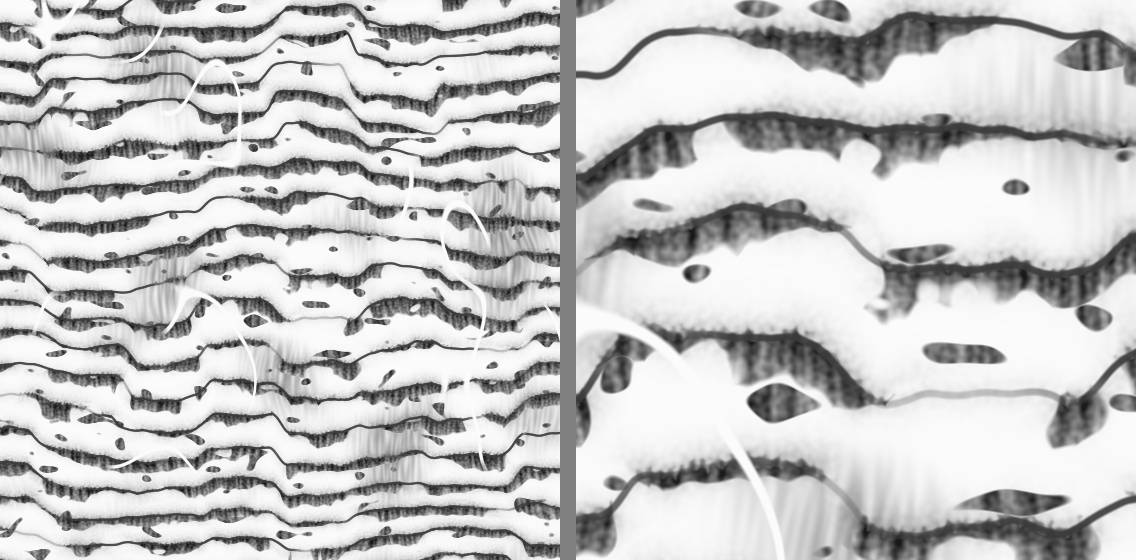
Left: the whole. Right: its middle third, enlarged.
A WebGL 1 fragment shader for this texture:

```glsl
#ifdef GL_FRAGMENT_PRECISION_HIGH
precision highp float;
#else
precision mediump float;
#endif
// Ragged, wandering horizontal bands of dark hatched ink on white, joined by thin stepped lines.

uniform vec2 u_resolution;

#define ROWS 17.0         // bands down the canvas
#define STEP_COLUMNS 7.0  // vertical jogs across the canvas
#define STEP_HEIGHT 1.0   // size of a jog, in rows
#define BAND_DEPTH 0.34   // mean ink depth, in rows
#define DEPTH_VARIATION 1.15
#define RAGGEDNESS 0.17
#define LINE_HALF 0.0021
#define HALO_REACH 0.007
#define HATCH_FREQ vec2(150.0, 20.0)
#define PAPER 0.985
#define INK 0.23
#define WASH 0.47

float hash(vec2 p) {
  return fract(sin(dot(p, vec2(127.1, 311.7))) * 43758.547);
}

float cornerSlope(vec2 cell, vec2 offset) {
  float angle = 6.2832 * hash(cell);
  return dot(vec2(cos(angle), sin(angle)), offset);
}

// Gradient noise, about -0.7 to 0.7
float gnoise(vec2 p) {
  vec2 i = floor(p), f = fract(p);
  vec2 u = f * f * f * (f * (f * 6.0 - 15.0) + 10.0);
  vec2 e = vec2(1.0, 0.0);
  return mix(mix(cornerSlope(i, f), cornerSlope(i + e, f - e), u.x),
             mix(cornerSlope(i + e.yx, f - e.yx), cornerSlope(i + e.xx, f - e.xx), u.x), u.y);
}

// Level plateaus with quick transitions across x
float jogs(vec2 p) {
  vec2 q = p * vec2(STEP_COLUMNS, 6.0);
  q.x += 0.35 * gnoise(p * vec2(2.0, 4.0) + 17.0);
  vec2 i = floor(q), f = fract(q);
  f = vec2(smoothstep(0.36, 0.64, f.x), smoothstep(0.0, 1.0, f.y));
  vec2 e = vec2(1.0, 0.0);
  return mix(mix(hash(i), hash(i + e), f.x),
             mix(hash(i + e.yx), hash(i + e.xx), f.x), f.y) - 0.5;
}

// Row coordinate: each unit is one band
float rowPhase(vec2 p) {
  return p.y * ROWS + STEP_HEIGHT * jogs(p)
       + 0.8 * gnoise(p * vec2(3.0, 2.5))
       + 0.24 * gnoise(p * vec2(11.0, 8.0) + 5.0)
       + 0.09 * gnoise(p * vec2(36.0, 22.0) + 9.0);
}

void main() {
  vec2 p = gl_FragCoord.xy / u_resolution.y;

  // Position below the band's guide line, in rows and in canvas units
  float phase = rowPhase(p);
  vec2 h = vec2(0.001, 0.0);
  vec2 grad = vec2(rowPhase(p + h) - phase, rowPhase(p + h.yx) - phase) / h.x;
  float below = 0.5 - fract(phase);
  float lineDist = abs(below) / max(length(grad), 4.0);
  float slope = abs(grad.x) / max(abs(grad.y), 4.0);

  // Hatch and grain
  vec2 bent = p + vec2(0.02 * gnoise(p * 8.0 + 3.0), 0.0);
  float hatch = gnoise(bent * HATCH_FREQ);
  float grain = gnoise(p * 210.0);

  // Band: soft upper side, scalloped lower side, thinner on the jogs
  float depth = BAND_DEPTH + DEPTH_VARIATION * gnoise(p * vec2(9.0, ROWS * 0.9) + 21.0);
  depth = min(depth - 0.2 * min(slope, 2.0), 0.39);
  depth += RAGGEDNESS * (gnoise(p * vec2(36.0, 20.0) + 41.0) + 0.4 * gnoise(p * vec2(75.0, 40.0)));
  float edge = depth - below;
  float band = smoothstep(0.0, 0.07, edge) * smoothstep(-0.07, 0.03, below + 0.09 * grain);

  // Detached islands and holes
  float spots = gnoise(p * vec2(21.0, 34.0) + 61.0);
  band *= smoothstep(-0.46, -0.39, spots);
  float island = smoothstep(0.35, 0.41, spots);
  float cover = max(band, island);

  // Guide line and its shading
  float line = 1.0 - smoothstep(LINE_HALF * 0.5, LINE_HALF * 1.5, lineDist);
  line *= 0.25 + 0.75 * smoothstep(-0.25, 0.0, gnoise(p * vec2(6.0, 9.0) + 71.0));
  float halo = exp(-lineDist / HALO_REACH) * (0.12 + 0.38 * smoothstep(-0.05, 0.2, depth));
  halo *= 1.0 + 0.8 * grain;

  // Smoky patches on the paper
  float smudge = smoothstep(0.05, 0.6, gnoise(p * vec2(5.0, 6.0) + 81.0));
  float paper = PAPER - smudge * (0.26 + 0.35 * hatch);
  paper = mix(paper, INK, clamp(halo, 0.0, 1.0));

  // Ink tone: darkest at the line, washed out toward the ragged side
  float tone = mix(INK + 0.03, WASH, smoothstep(0.0, 0.3, below));
  tone = mix(tone, WASH - 0.06, island * (1.0 - band));
  tone += 0.42 * hatch + 0.2 * grain;
  tone += 0.12 * band * (1.0 - smoothstep(0.0, 0.18, edge));
  float shade = mix(paper, clamp(tone, 0.1, 0.8), cover);
  shade = mix(shade, INK, line * 0.9);

  // Scattered white threads cutting through the ink
  float thread = 1.0 - smoothstep(0.012, 0.03, abs(gnoise(p * vec2(7.0, 5.0) + 31.0)));
  thread *= smoothstep(0.14, 0.24, gnoise(p * 4.0 + 51.0));
  shade = mix(shade, PAPER, thread);

  gl_FragColor = vec4(vec3(clamp(shade, 0.0, 1.0)), 1.0);
}
```
